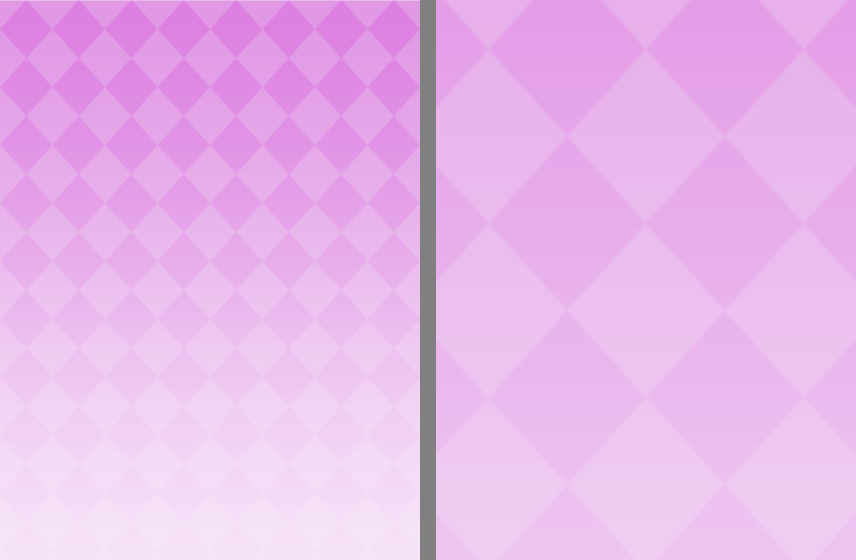
Left: the whole. Right: its middle third, enlarged.
This pattern is drawn by a Shadertoy shader. Its source:

```glsl
// Harlequin diamonds in orchid pink, fading to pale lilac toward the bottom.

const vec2 REPEATS = vec2(8.0, 9.65);   // diamonds across and down
const float EDGE_SOFTNESS = 0.018;      // in cell units
const float FADE_EASE = 0.5;            // 0 is a linear fade, 1 fully eased
const float HAIRLINE = 0.0013;          // pale top rim, in canvas heights

// Signed diamond distance inside a unit cell, negative within the diamond
float diamond(vec2 cell) {
    vec2 q = abs(fract(cell) - 0.5);
    return q.x + q.y - 0.5;
}

// Vertical fade with slightly eased ends
vec3 fade(vec3 top, vec3 bottom, float depth) {
    return mix(top, bottom, mix(depth, smoothstep(0.0, 1.0, depth), FADE_EASE));
}

void mainImage(out vec4 fragColor, in vec2 fragCoord) {
    vec2 uv = fragCoord / iResolution.xy;
    float depth = 1.0 - uv.y;

    // Rows are counted from the top edge
    vec2 cell = vec2(uv.x, depth) * REPEATS;
    float blur = EDGE_SOFTNESS + 0.6 * length(REPEATS / iResolution.xy);
    float inside = 1.0 - smoothstep(-blur, blur, diamond(cell));

    // Both tones converge as they descend
    vec3 ground = fade(vec3(0.882, 0.594, 0.898), vec3(0.964, 0.898, 0.972), depth);
    vec3 figure = fade(vec3(0.862, 0.498, 0.880), vec3(0.961, 0.887, 0.970), depth);
    vec3 color = mix(ground, figure, inside);

    // Pale rim along the top
    float pixel = 1.0 / iResolution.y;
    float rim = 1.0 - smoothstep(HAIRLINE - 0.5 * pixel, HAIRLINE + 0.5 * pixel, depth);
    color = mix(color, vec3(0.92, 0.80, 0.93), 0.8 * rim);

    fragColor = vec4(color, 1.0);
}
```
